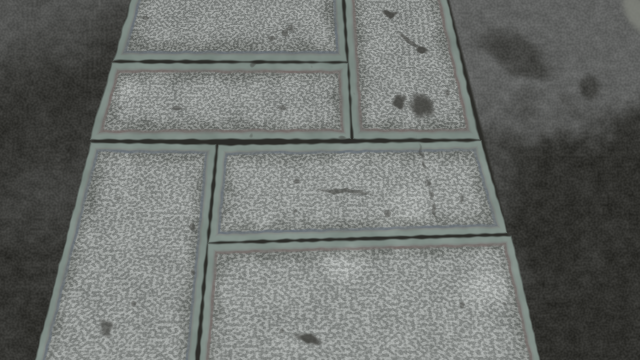
Write a WebGL 1 fragment shader that draws this texture.

```glsl
precision highp float;
// Six rough stone slabs laid in a staggered pattern on dark, damp sand.
uniform vec2 u_resolution;

#define FACE_COLOR vec3(0.575, 0.59, 0.58)
#define RIM_COLOR vec3(0.485, 0.50, 0.485)
#define JOINT_COLOR vec3(0.17, 0.17, 0.155)
#define DRY_SAND vec3(0.375, 0.38, 0.375)
#define WET_SAND vec3(0.185, 0.185, 0.172)
#define STAIN_COLOR vec3(0.25, 0.25, 0.235)
#define RIM_WIDTH 0.024
#define GRAIN_SCALE 92.0
#define GRAIN_CONTRAST 0.15

vec2 hashGradient(vec2 cell) {
  float h = fract(sin(dot(cell, vec2(127.1, 311.7))) * 43758.5);
  return vec2(cos(h * 6.2832), sin(h * 6.2832));
}

float gradientNoise(vec2 p) {
  vec2 i = floor(p), f = fract(p);
  vec2 w = f * f * f * (f * (f * 6.0 - 15.0) + 10.0);
  float a = dot(hashGradient(i), f);
  float b = dot(hashGradient(i + vec2(1, 0)), f - vec2(1, 0));
  float c = dot(hashGradient(i + vec2(0, 1)), f - vec2(0, 1));
  float d = dot(hashGradient(i + 1.0), f - 1.0);
  return mix(mix(a, b, w.x), mix(c, d, w.x), w.y);
}

float fbm(vec2 p) {
  float sum = 0.0, amp = 0.6;
  for (int i = 0; i < 4; i++) {
    sum += amp * gradientNoise(p);
    p = mat2(1.6, 1.2, -1.2, 1.6) * p + 7.3;
    amp *= 0.55;
  }
  return sum;
}

// Signed distance to the line a-b, positive on its left
float side(vec2 p, vec2 a, vec2 b) {
  vec2 e = normalize(b - a);
  return dot(p - a, vec2(-e.y, e.x));
}

// Convex quad with clockwise corners, negative inside
float quad(vec2 p, vec2 a, vec2 b, vec2 c, vec2 d) {
  return max(max(side(p, a, b), side(p, b, c)), max(side(p, c, d), side(p, d, a)));
}

// Soft ellipse, 1 at its centre
float blob(vec2 p, vec2 center, vec2 radius, float angle) {
  vec2 v = p - center;
  float c = cos(angle), s = sin(angle);
  v = vec2(c * v.x + s * v.y, c * v.y - s * v.x) / radius;
  return 1.0 - smoothstep(0.5, 1.25, length(v));
}

vec3 sand(vec2 p) {
  float rough = fbm(p * 7.0);
  float rightWet = 1.0 - smoothstep(-0.10, 0.10, p.y - 0.66 + rough * 0.22);
  rightWet *= 0.62 + 0.38 * smoothstep(1.33, 1.52, p.x + rough * 0.1);
  rightWet = max(rightWet, 0.6 * blob(p + rough * 0.05, vec2(1.44, 0.85), vec2(0.12, 0.055), -0.5));
  rightWet = max(rightWet, 0.6 * blob(p + rough * 0.04, vec2(1.64, 0.76), vec2(0.04, 0.035), 0.6));
  float leftWet = 0.3 + 0.6 * (1.0 - smoothstep(-0.08, 0.16, p.y - 0.75 - p.x * 0.45 + rough * 0.2));
  leftWet -= 0.25 * blob(p, vec2(0.13, 0.44), vec2(0.17, 0.13), 0.5);
  float wet = mix(leftWet, rightWet, step(0.85, p.x));
  vec3 col = mix(DRY_SAND, WET_SAND, clamp(wet + rough * 0.3, 0.0, 1.0));
  col += 0.07 * fbm(p * vec2(28.0, 36.0)) + 0.055 * gradientNoise(p * 150.0);
  float pebble = blob(p, vec2(1.77, 0.965), vec2(0.035, 0.07), 0.5);
  return mix(col, vec3(0.50, 0.51, 0.48), pebble * 0.8);
}

void paintSlab(inout vec3 col, vec2 p, float d, float grain, float shade, vec3 lineTint) {
  float px = 1.0 / u_resolution.y;
  float wear = fbm(p * 13.0);
  d += 0.004 * gradientNoise(p * 32.0);
  float inner = smoothstep(RIM_WIDTH, RIM_WIDTH + 0.045, -d + wear * 0.03);
  vec3 stone = mix(RIM_COLOR, FACE_COLOR, inner) * shade;
  stone += grain * GRAIN_CONTRAST * smoothstep(0.018, 0.032, -d) + wear * 0.07;
  // Chiselled guide line and pale outer bevel
  float guide = 1.0 - smoothstep(0.001, 0.0035 + px, abs(d + RIM_WIDTH));
  stone = mix(stone, lineTint, guide * (0.45 + 0.5 * wear));
  stone += vec3(0.02, 0.055, 0.045) * (1.0 - smoothstep(0.012, 0.021, -d));
  stone *= 0.78 + 0.22 * smoothstep(0.0, 0.005, -d);
  col = mix(col, stone, 1.0 - smoothstep(-px, px, d));
}

void main() {
  vec2 p = gl_FragCoord.xy / u_resolution.y;
  p.x *= 1.77778 * u_resolution.y / u_resolution.x;
  vec3 col = sand(p);

  // Pecked surface, finer towards the far end
  float far = 1.0 + 0.45 * p.y;
  vec2 q = vec2((p.x - 0.85) * far, p.y * (1.25 + 0.3 * p.y)) * GRAIN_SCALE;
  float grain = smoothstep(-0.3, 0.35, gradientNoise(q)) - 0.5 + 0.5 * gradientNoise(q * 2.1);

  // Dark bed showing through the joints
  float bed = quad(p, vec2(0.384, 1.07), vec2(1.227, 1.07), vec2(1.516, -0.07), vec2(0.079, -0.07));
  col = mix(col, JOINT_COLOR, 1.0 - smoothstep(-0.003, 0.007, bed));

  vec3 blueLine = vec3(0.35, 0.39, 0.44), redLine = vec3(0.42, 0.36, 0.35);
  paintSlab(col, p, quad(p, vec2(0.384, 1.07), vec2(0.947, 1.07), vec2(0.963, 0.830), vec2(0.315, 0.832)), grain, 0.95, blueLine);
  paintSlab(col, p, quad(p, vec2(0.311, 0.826), vec2(0.966, 0.824), vec2(0.975, 0.614), vec2(0.249, 0.611)), grain, 0.97, redLine);
  paintSlab(col, p, quad(p, vec2(0.953, 1.07), vec2(1.227, 1.07), vec2(1.331, 0.614), vec2(0.981, 0.614)), grain, 0.96, redLine);
  paintSlab(col, p, quad(p, vec2(0.252, 0.605), vec2(0.600, 0.599), vec2(0.537, -0.07), vec2(0.079, -0.07)), grain, 0.98, blueLine);
  paintSlab(col, p, quad(p, vec2(0.607, 0.597), vec2(1.336, 0.608), vec2(1.410, 0.352), vec2(0.581, 0.328)), grain, 1.0, blueLine);
  paintSlab(col, p, quad(p, vec2(0.579, 0.322), vec2(1.421, 0.345), vec2(1.516, -0.07), vec2(0.548, -0.07)), grain, 1.0, redLine);

  // Stains, scuffs and a broken crack
  vec2 s = p + 0.012 * vec2(gradientNoise(p * 40.0), gradientNoise(p * 40.0 + 9.0));
  float stain = blob(s, vec2(1.172, 0.705), vec2(0.036, 0.031), -0.5);
  stain = max(stain, blob(s, vec2(1.110, 0.718), vec2(0.020, 0.020), 0.0));
  stain = max(stain, blob(s, vec2(0.857, 0.058), vec2(0.040, 0.014), -0.25));
  stain = max(stain, blob(s, vec2(1.078, 0.962), vec2(0.021, 0.010), 0.0));
  stain = max(stain, 0.7 * blob(s, vec2(0.957, 0.467), vec2(0.075, 0.008), -0.05));
  stain = max(stain, 0.7 * blob(s, vec2(1.143, 0.882), vec2(0.050, 0.007), -0.65));
  stain = max(stain, blob(s, vec2(1.175, 0.860), vec2(0.015, 0.009), 0.0));
  stain = max(stain, 0.7 * blob(s, vec2(0.297, 0.090), vec2(0.020, 0.024), 0.0));
  stain = max(stain, 0.6 * blob(s, vec2(0.780, 0.905), vec2(0.050, 0.016), 0.4) * smoothstep(-0.1, 0.2, gradientNoise(p * 55.0)));
  float crack = blob(s, vec2(1.190, 0.490), vec2(0.125, 0.006), -1.34);
  stain = max(stain, 0.65 * crack * smoothstep(-0.3, 0.2, gradientNoise(p * 30.0)));
  float onSlab = 1.0 - smoothstep(-0.04, -0.02, bed);
  float specks = smoothstep(0.48, 0.58, gradientNoise(p * 24.0 + 3.7)) * onSlab;
  col = mix(col, STAIN_COLOR, max(stain * 0.85, specks * 0.5));

  // Chalky worn patches
  float chalk = blob(s, vec2(0.96, 0.27), vec2(0.07, 0.05), 0.3) + blob(s, vec2(1.34, 0.20), vec2(0.08, 0.05), 0.5);
  chalk += blob(s, vec2(0.34, 0.76), vec2(0.05, 0.03), 0.0) + blob(s, vec2(1.13, 0.42), vec2(0.10, 0.05), 0.4);
  col += 0.055 * chalk * onSlab;
  gl_FragColor = vec4(clamp(col, 0.0, 1.0), 1.0);
}
```
